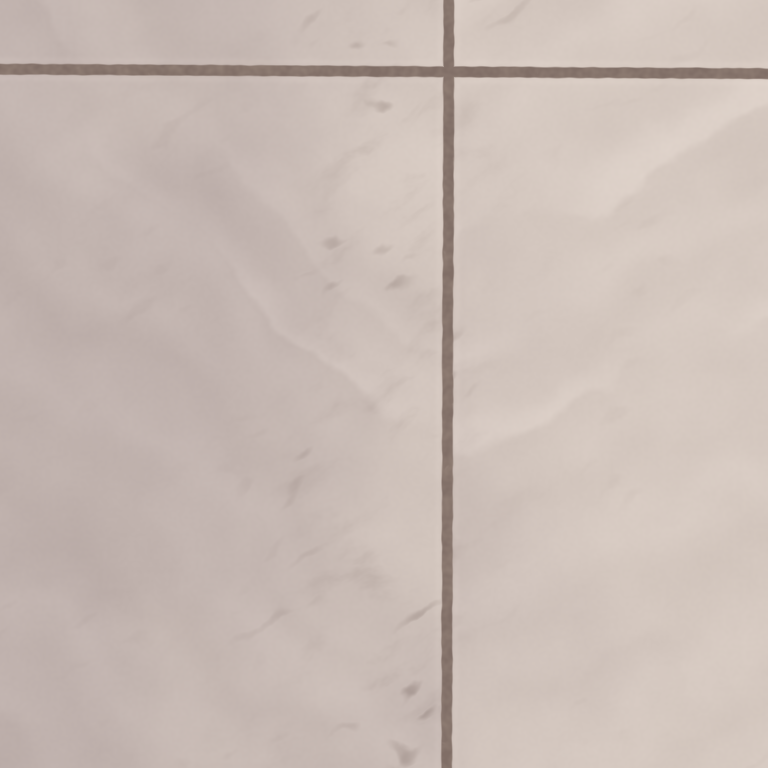
Give the GLSL for this texture, as a WebGL 1 fragment shader.

```glsl
precision highp float;
// Large pale marble tiles with wispy veins, grey flecks and thin brown grout joints.

uniform vec2 u_resolution;

#define TILE_SIZE 1.0
#define JOINT vec2(0.583, 0.907)
#define JOINT_TILT vec2(0.003, -0.006)
#define GROUT_HALF_WIDTH 0.0070
#define EDGE_SOFTNESS 0.0014
#define VEIN_STRENGTH 0.032
#define FLECK_STRENGTH 0.15
#define MOTTLE_STRENGTH 0.030
#define STONE_DARK vec3(0.750, 0.695, 0.678)
#define STONE_LIGHT vec3(0.838, 0.788, 0.755)
#define GROUT_DARK vec3(0.500, 0.430, 0.400)
#define GROUT_LIGHT vec3(0.570, 0.500, 0.460)

float hash(vec2 p) {
  return fract(sin(dot(p, vec2(127.1, 311.7))) * 43758.55);
}

vec2 gradient(vec2 cell) {
  float angle = 6.28318 * hash(cell);
  return vec2(cos(angle), sin(angle));
}

float noise(vec2 p) {
  vec2 i = floor(p);
  vec2 f = p - i;
  vec2 u = f * f * f * (f * (f * 6.0 - 15.0) + 10.0);
  vec2 e = vec2(1.0, 0.0);
  float low = mix(dot(gradient(i), f), dot(gradient(i + e.xy), f - e.xy), u.x);
  float high = mix(dot(gradient(i + e.yx), f - e.yx),
                   dot(gradient(i + e.xx), f - e.xx), u.x);
  return mix(low, high, u.y);
}

float fbm(vec2 p) {
  float sum = 0.0;
  float amplitude = 0.6;
  for (int i = 0; i < 5; i++) {
    sum += amplitude * noise(p);
    p = mat2(1.6, 1.2, -1.2, 1.6) * p + 7.3;
    amplitude *= 0.5;
  }
  return sum;
}

vec2 rotate(vec2 p, float angle) {
  float c = cos(angle);
  float s = sin(angle);
  return vec2(c * p.x + s * p.y, c * p.y - s * p.x);
}

// Pale wisp: crisp on its lower side, fading slowly upward.
float wisp(float d, float width) {
  return smoothstep(-0.012, 0.006, d) * (1.0 - smoothstep(0.0, width, d));
}

float veins(vec2 p, vec2 fromJoint, vec2 seed) {
  float side = step(0.0, fromJoint.x);
  float warp = 0.09 * fbm(p * 4.0 + seed) + 0.035 * noise(p * 11.0 + seed);
  float slope = mix(-0.85, 0.42, side);
  float d = p.y - 0.41 - slope * fromJoint.x + warp;
  float sum = 0.0;
  for (int i = 0; i < 3; i++) {
    float k = float(i);
    float fade = smoothstep(-0.25, 0.2, noise(p * 4.0 + seed + 9.0 * k) + 0.12);
    sum += fade * wisp(d - 0.13 * k, 0.05 + 0.02 * k) * mix(1.0 - 0.4 * k, 1.0, side);
  }
  // Long faint streaks that follow the vein direction
  vec2 q = rotate(p, atan(slope)) + warp;
  float streak = noise(q * vec2(2.5, 13.0) + seed);
  return max(sum, 0.0) + 0.9 * streak;
}

float flecks(vec2 p, vec2 fromJoint, vec2 seed) {
  vec2 q = rotate(p, 0.55) + 0.03 * fbm(p * 9.0 + seed);
  float marks = smoothstep(0.22, 0.58, noise(q * vec2(19.0, 48.0) + seed));
  float smudge = smoothstep(0.05, 0.6, fbm(q * vec2(9.0, 22.0) + seed));
  // Flecks gather in a loose vertical band beside the joint
  float band = exp(-pow((fromJoint.x + 0.07) / 0.12, 2.0));
  float patches = smoothstep(-0.05, 0.35, noise(p * 6.0 + seed + 3.7));
  return (marks * patches + 0.4 * smudge) * (0.12 + 0.88 * band);
}

vec3 stone(vec2 p, vec2 fromJoint, vec2 tile) {
  vec2 seed = tile * vec2(17.3, 29.1);
  float cloud = fbm(p * 3.0 + seed);
  float light = 0.08 + 0.98 * p.x + 0.16 * (p.y - 0.5) + 0.5 * cloud;
  vec3 color = mix(STONE_DARK, STONE_LIGHT, smoothstep(0.0, 0.95, light));
  color += 0.008 * (hash(tile + 5.0) - 0.5);
  color += VEIN_STRENGTH * veins(p, fromJoint, seed) * vec3(0.95, 1.0, 1.0);
  color += MOTTLE_STRENGTH * 0.5 * fbm(p * 14.0 + seed);
  color += 0.006 * noise(p * 150.0);
  color -= FLECK_STRENGTH * flecks(p, fromJoint, seed) * vec3(0.95, 1.0, 1.0);
  return color;
}

vec3 grout(vec2 p) {
  float worn = 0.35 + 0.6 * noise(p * 40.0) + 0.5 * noise(p * 130.0);
  vec3 color = mix(GROUT_DARK, GROUT_LIGHT, clamp(worn, 0.0, 1.0));
  return color + 0.05 * smoothstep(0.42, 0.65, noise(p * 75.0 + 4.0));
}

void main() {
  vec2 p = gl_FragCoord.xy / u_resolution;

  // Tile grid with slightly tilted joints
  vec2 fromJoint = p - JOINT - JOINT_TILT * (p.yx - 0.5);
  vec2 grid = fromJoint / TILE_SIZE;
  vec2 tile = floor(grid);
  vec2 nearest = abs(fract(grid + 0.5) - 0.5) * TILE_SIZE;
  float d = min(nearest.x, nearest.y) + 0.0012 * noise(p * 60.0);

  // Grout over stone, with a faint shade at the tile rim
  float soft = max(EDGE_SOFTNESS, 0.8 / min(u_resolution.x, u_resolution.y));
  float joint = 1.0 - smoothstep(-soft, soft, d - GROUT_HALF_WIDTH);
  vec3 color = stone(p, fromJoint, tile);
  color += 0.012 * exp(-pow((d - 0.012) / 0.004, 2.0));
  gl_FragColor = vec4(mix(color, grout(p), joint), 1.0);
}
```
